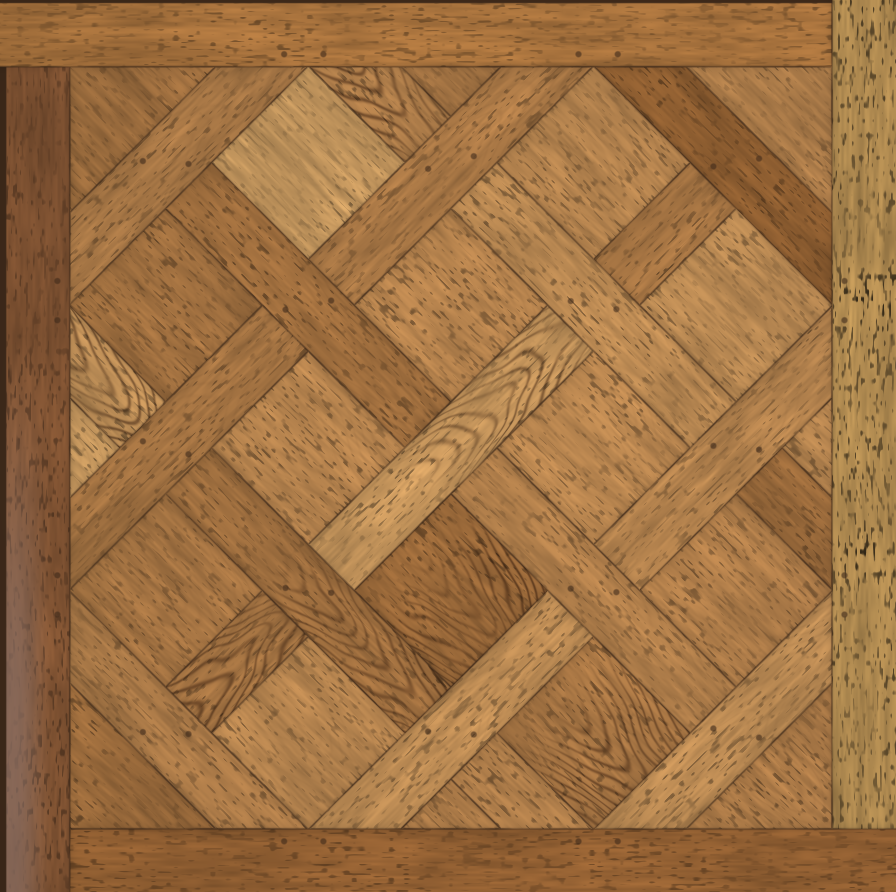
Write a Shadertoy shader that draws this texture.

```glsl
// Worn oak parquet panel: diagonal basket weave of planks inside a pinwheel frame.

const vec2  CENTER = vec2(0.0033, -0.002);
const float PANEL_HALF = 0.4272;   // half side of the woven square
const float OUTER_HALF = 0.4985;   // where the frame meets the floor
const float PERIOD = 0.3198;       // lattice period along x and y
const float BAND = 0.161;          // half width of a band, in periods
const float OUTER_BAND = 2.0;      // lattice line of the last bands
const float SEAM = 0.0009;
const float PEG_RADIUS = 0.0034;
const vec3 DARK_OAK  = vec3(0.48, 0.30, 0.14);
const vec3 MID_OAK   = vec3(0.68, 0.485, 0.285);
const vec3 LIGHT_OAK = vec3(0.83, 0.66, 0.42);
const vec3 SEAM_COLOR = vec3(0.24, 0.16, 0.10);
const vec3 SHEEN = vec3(0.57, 0.46, 0.42);

// Frame colours: top, right, bottom, left.
const vec3 FRAME[4] = vec3[4](vec3(0.66, 0.45, 0.24), vec3(0.70, 0.55, 0.32),
                              vec3(0.58, 0.38, 0.20), vec3(0.51, 0.33, 0.20));
// Plank tones by crossing, tile tones by cell; negative marks bold figure.
const float PLANK_TONE[25] = float[25](
    0.50, -0.70, 0.48, -0.52, 0.50,
    0.50,  0.42, 0.34,  0.45, 0.50,
   -0.42, -0.38, -0.74, 0.62, 0.42,
    0.50,  0.64, 0.52,  0.56, -0.16,
    0.50,  0.52, 0.64,  0.32, 0.50);
const float TILE_TONE[16] = float[16](
    0.80, 0.38, 0.82, 0.45,
    0.42, 0.54, 0.53, 0.57,
    0.57, -0.28, 0.55, 0.64,
    0.50, -0.42, 0.50, 0.58);

struct Piece { vec2 pos; float tone; float edge; float seed; };

float hash(vec2 p) {
    vec3 q = fract(vec3(p.xyx) * 0.1031);
    q += dot(q, q.yzx + 33.33);
    return fract((q.x + q.y) * q.z);
}

float noise(vec2 p) {
    vec2 i = floor(p), f = fract(p);
    f = f * f * (3.0 - 2.0 * f);
    return mix(mix(hash(i), hash(i + vec2(1, 0)), f.x),
               mix(hash(i + vec2(0, 1)), hash(i + vec2(1, 1)), f.x), f.y);
}

vec3 oak(float tone) {
    return tone < 0.5 ? mix(DARK_OAK, MID_OAK, tone * 2.0)
                      : mix(MID_OAK, LIGHT_OAK, tone * 2.0 - 1.0);
}

// Finds the plank or tile at lattice point c (x runs down-right, y up-right).
Piece weave(vec2 c) {
    vec2 n = round(c), f = c - n, a = abs(f), reach = abs(c);
    float scale = PERIOD * 0.70711, limit = OUTER_BAND - BAND;
    bool even = mod(n.x + n.y, 2.0) < 0.5;
    bool rising = reach.y < limit && a.x < BAND && (a.y > BAND || even);
    bool falling = reach.x < limit && a.y < BAND && !rising;
    Piece p;
    if (max(reach.x, reach.y) > OUTER_BAND + BAND) {          // corner triangles
        float side = reach.x > reach.y ? sign(c.x) : 2.0 * sign(c.y);
        p = Piece(c, 0.43 + 0.05 * side, max(reach.x, reach.y) - OUTER_BAND - BAND, 60.0 + side);
    } else if (rising || falling) {
        vec2 id = n;
        if (rising) id.y = n.x + 2.0 * round((c.y - n.x) * 0.5);
        else id.x = n.y + 1.0 + 2.0 * round((c.x - n.y - 1.0) * 0.5);
        bool border = rising ? reach.x > limit : reach.y > limit;
        if (border && falling) id.x = 1.0;
        vec2 d = rising ? (c - id).yx : c - id;
        float end = min(1.0 - BAND - abs(d.x), limit - (rising ? reach.y : reach.x));
        ivec2 k = clamp(ivec2(id) + 2, 0, 4);
        float edge = BAND - abs(d.y);
        p = Piece(d, PLANK_TONE[k.x * 5 + k.y], border ? edge : min(edge, end), float(k.x * 5 + k.y));
    } else {                                                  // square tiles
        vec2 cell = floor(c);
        ivec2 k = clamp(ivec2(cell) + 2, 0, 3);
        p = Piece(c - cell - 0.5, TILE_TONE[k.x * 4 + k.y], min(a.x, a.y) - BAND, 30.0 + float(k.x * 4 + k.y));
    }
    p.pos *= scale;
    p.edge *= scale;
    return p;
}

// Adds fibres, open pores and arched growth rings along pos.x.
vec3 grain(vec3 col, vec2 pos, float seed, float figure, float wear) {
    vec2 g = pos + vec2(seed * 3.7, seed * 1.3);
    g.y += 0.008 * noise(g * vec2(6.0, 9.0));
    float fiber = noise(g * vec2(9.0, 130.0)) + 0.9 * noise(g * vec2(45.0, 360.0)) - 0.95;
    float patches = noise(g * 17.0);
    float pores = smoothstep(0.62, 0.92, noise(g * vec2(120.0, 400.0))) * (0.25 + patches);
    float arch = pos.x + 3.5 * (sqrt(pos.y * pos.y + 0.00012) - 0.011);
    float wave = 0.5 + 0.5 * cos(6.2832 * (arch * 32.0 + 1.6 * noise(g * vec2(20.0, 45.0)) + seed));
    float rings = pow(wave, 4.0) * smoothstep(-0.08, 0.04, pos.x) * (0.35 + 0.8 * patches);
    col *= 1.0 + 0.15 * fiber + 0.12 * (patches - 0.5);
    col *= 1.0 - wear * pores;
    return mix(col, col * vec3(0.55, 0.50, 0.47), figure * min(rings, 1.0));
}

void mainImage(out vec4 fragColor, in vec2 fragCoord) {
    float px = 1.0 / iResolution.y;
    vec2 q = (fragCoord - 0.5 * iResolution.xy) * px - CENTER;
    vec2 c = vec2(q.x - q.y, q.x + q.y) / PERIOD;
    vec3 col;
    float edge, peg = 1.0;
    if (max(abs(q.x), abs(q.y)) < PANEL_HALF) {
        Piece p = weave(c);
        col = grain(oak(abs(p.tone)), p.pos, p.seed, p.tone < 0.0 ? 0.8 : 0.08, 0.30);
        edge = min(p.edge, PANEL_HALF - max(abs(q.x), abs(q.y)));
        vec2 n = round(c), f = c - n;                         // pegs, none on the middle plank
        f = f * sign(f.x + f.y) - 0.08 - 0.05 * (hash(n + 9.0) - 0.5) * vec2(1, -1);
        if (max(abs(c.x), abs(c.y)) < OUTER_BAND + BAND && dot(n, n) > 0.0) peg = length(f) * PERIOD * 0.70711;
    } else {
        vec2 r = q;                                           // turn each frame board to the top
        int k = 0;
        for (; k < 3; k++) {
            if (r.y > PANEL_HALF && r.x < PANEL_HALF) break;
            r = vec2(-r.y, r.x);
        }
        col = grain(FRAME[k], r, 70.0 + float(k), 0.0, k == 1 ? 0.65 : 0.28);
        edge = min(r.y - PANEL_HALF, PANEL_HALF - r.x);
        peg = length(vec2(abs(abs(r.x) - 0.165) - 0.022, r.y - PANEL_HALF - 0.014));
        if (k == 3) col = mix(col, SHEEN, 0.7 * smoothstep(0.445, 0.49, r.y) * smoothstep(0.15, -0.3, q.y));
        if (k == 0 || k == 3) col = mix(col, SEAM_COLOR, smoothstep(-px, px, r.y - OUTER_HALF));
    }
    // Joints, pegs and soft light.
    float gap = 1.0 - smoothstep(SEAM - px, SEAM + px, edge);
    col *= 1.0 - 0.10 * exp(-max(edge, 0.0) * 220.0);
    col = mix(col, SEAM_COLOR, gap * (0.35 + 0.5 * noise(q * 40.0)));
    col = mix(col, SEAM_COLOR, 0.6 * (1.0 - smoothstep(PEG_RADIUS - px, PEG_RADIUS + px, peg)));
    col *= 1.03 - 0.16 * dot(q, q) + 0.04 * q.x;
    fragColor = vec4(col, 1.0);
}
```
